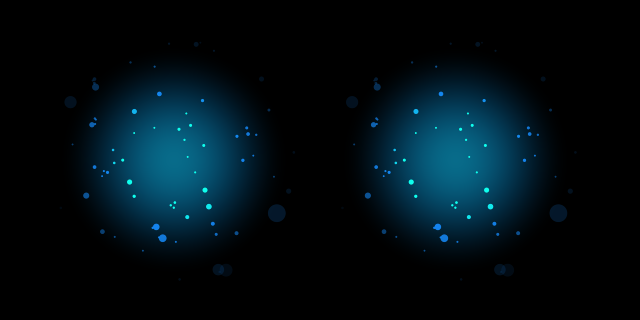
Write a Shadertoy shader that draws this background.

```glsl
const float PERIOD = 0.88;
const float FIRST_CENTER = 0.544;
const float LAST_TILE = 1.0;
const int DOT_COUNT = 72;
const float TAU = 6.2831853;

const vec3 GLOW_CORE = vec3(0.03, 0.42, 0.54);
const vec3 GLOW_RIM = vec3(0.02, 0.42, 0.70);
const vec3 DOT_CYAN = vec3(0.06, 1.00, 0.93);
const vec3 DOT_BLUE = vec3(0.08, 0.52, 0.94);

float hash(float n, float seed) {
    return fract(sin(n * 12.9898 + seed * 78.233) * 4375.85);
}

// Falls from 1 at the near radius to 0 at the far radius
float falloff(float near, float far, float r) {
    return 1.0 - smoothstep(near, far, r);
}

float disc(vec2 p, float radius, float soft) {
    return falloff(radius - soft, radius + soft, length(p));
}

// Maps the canvas onto a row of identical cells, centered on zero
vec2 repeatCell(vec2 p) {
    float tile = floor((p.x - FIRST_CENTER) / PERIOD + 0.5);
    tile = clamp(tile, 0.0, LAST_TILE);
    return p - vec2(FIRST_CENTER + tile * PERIOD, 0.5);
}

vec3 glow(float r, float reach) {
    float strength = falloff(0.0, reach, r);
    return strength * mix(GLOW_RIM, GLOW_CORE, strength);
}

// Dots turn from cyan to blue, grow and fade away from the center
vec3 addDots(vec3 color, vec2 p, float soft) {
    for (int i = 0; i < DOT_COUNT; i++) {
        float id = float(i) + 1.0;
        float orbit = 0.39 * pow(hash(id, 1.0), 0.55);
        float angle = TAU * hash(id, 2.0);
        vec2 center = orbit * vec2(cos(angle), sin(angle));

        float size = mix(0.0028, 0.0085, pow(hash(id, 3.0), 2.5));
        size += 0.2 * orbit * orbit * pow(hash(id, 4.0), 7.0);

        vec3 tint = mix(DOT_CYAN, DOT_BLUE, smoothstep(0.17, 0.215, orbit));
        float opacity = falloff(0.20, 0.42, orbit);
        color = mix(color, tint, opacity * disc(p - center, size, soft));
    }
    return color;
}

void mainImage(out vec4 fragColor, in vec2 fragCoord) {
    vec2 p = repeatCell(fragCoord / iResolution.y);
    float soft = max(0.0012, 0.6 / iResolution.y);

    vec3 color = glow(length(p), 0.36);
    color = addDots(color, p, soft);
    fragColor = vec4(color, 1.0);
}
```
